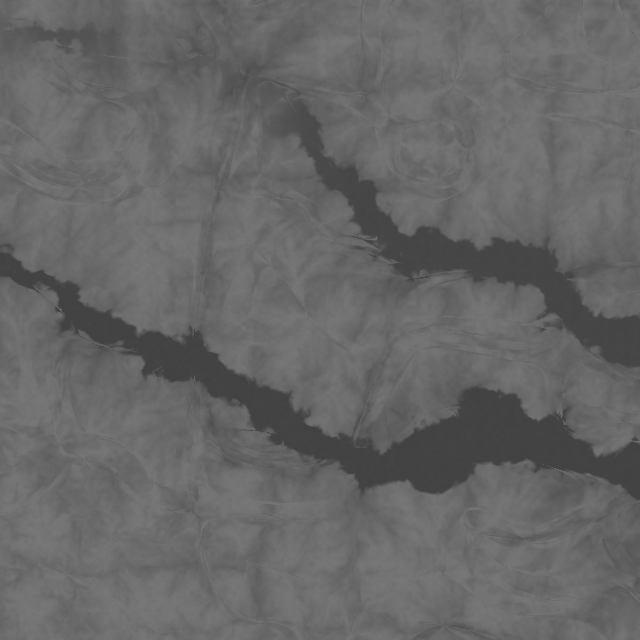
Give the GLSL for this texture, as a WebGL 1 fragment shader.

```glsl
precision highp float;
// Grey relief map: two flat dark valleys cross a plateau cut by branching gullies.
// Height rises from banks and streams; stripe noise turned along the local slope
// carves the gullies, each finer octave branching off the coarser ones.
uniform vec2 u_resolution;

const float LOWER_BED = 0.262;      // tones of the valley floors
const float UPPER_BED = 0.275;
const float UPPER_HEAD = 0.325;     // broken head of the upper valley
const float LAND_LOW = 0.308;       // darkest land, at the banks
const float RISE_GAIN = 0.050;      // tone gained away from the valleys
const float STREAM_GAIN = 0.052;    // tone gained away from the streams
const float GULLY_GAIN = 0.135;     // contrast of the gullies
const float GULLY_MEAN = 0.64;
const float LAND_TOP = 0.452;
const float BANK_REACH = 0.050;
const float STREAM_SCALE = 3.6;
const float STREAM_WIDTH = 0.045;
const float GULLY_SCALE = 7.0;
const float BRANCHING = 0.6;        // how far side gullies turn away
const float SPURS = 0.035;          // how far ridges reach into the valleys
const float EDGE_WARP = 0.085;
const float GRAIN = 0.018;
const float TAU = 6.28319;

float hash(vec2 p) { return fract(sin(dot(p, vec2(127.1, 311.7))) * 43758.5453); }

float noise(vec2 p) {
  vec2 i = floor(p), f = fract(p);
  f = f * f * (3.0 - 2.0 * f);
  return mix(mix(hash(i), hash(i + vec2(1.0, 0.0)), f.x),
             mix(hash(i + vec2(0.0, 1.0)), hash(i + 1.0), f.x), f.y);
}

// Rotated fractal noise, centred on zero
float fbm(vec2 p) {
  float sum = 0.0, amp = 0.5;
  for (int i = 0; i < 5; i++) {
    sum += amp * (noise(p) - 0.5);
    p = mat2(1.6, 1.2, -1.2, 1.6) * p + 7.7;
    amp *= 0.55;
  }
  return sum;
}

// Centre lines of the lower (x) and upper (y) valley
vec2 courses(float x) {
  return vec2(0.58 - 0.53 * x + 0.19 * smoothstep(0.58, 0.83, x),
              0.94 - 0.10 * x - 0.27 * smoothstep(0.35, 0.66, x)
              - 0.10 * smoothstep(0.82, 0.96, x));
}

// Distance to the banks of both valleys, negative on their floors
vec2 bankDistance(vec2 p) {
  vec2 slope = (courses(p.x + 0.01) - courses(p.x - 0.01)) / 0.02;
  vec2 halfWidth = vec2(mix(0.020, 0.034, smoothstep(0.0, 0.35, p.x)),
                        mix(0.012, 0.026, smoothstep(0.38, 0.58, p.x)));
  halfWidth *= 0.65 + 0.6 * noise(p * 9.0 + 2.0);
  return abs(p.y - courses(p.x)) / sqrt(1.0 + slope * slope) - halfWidth;
}

// Tone of the land before the gullies are cut
float baseLand(vec2 p) {
  p += 0.07 * (vec2(noise(p * 6.0), noise(p * 6.0 + 31.0)) - 0.5);
  vec2 bank = max(bankDistance(p), 0.0);
  float rise = 1.0 - exp(-min(bank.x, bank.y) / BANK_REACH);
  float stream = abs(noise(p * STREAM_SCALE + 3.4) - 0.5);
  float brook = abs(noise(p * STREAM_SCALE * 2.1 + 17.0) - 0.5);
  return RISE_GAIN * rise + STREAM_GAIN * (1.5 - exp(-stream / STREAM_WIDTH)
         - 0.5 * exp(-brook / STREAM_WIDTH));
}

// Stripes across the side direction: x is the wave, y its slope
vec2 stripes(vec2 p, vec2 side) {
  vec2 wave = vec2(0.0);
  for (int j = -1; j <= 1; j++) {
    for (int i = -1; i <= 1; i++) {
      vec2 id = floor(p) + vec2(float(i), float(j));
      vec2 offset = p - id - 0.25 - 0.5 * vec2(hash(id), hash(id + 19.3));
      float phase = TAU * dot(offset, side);
      wave += exp(-3.0 * dot(offset, offset)) * vec2(cos(phase), -sin(phase));
    }
  }
  return wave / (length(wave) + 0.06);
}

// Branching gullies: 0 in the creases, 1 on the ridges
float gullies(vec2 p, vec2 uphill) {
  float sum = 0.0, total = 0.0, amp = 1.0, scale = GULLY_SCALE;
  for (int i = 0; i < 4; i++) {
    vec2 side = vec2(-uphill.y, uphill.x) / (length(uphill) + 0.001);
    vec2 wave = stripes(p * scale + float(i) * 13.7, side);
    sum += amp * sqrt(0.5 + 0.5 * wave.x);
    total += amp;
    uphill += BRANCHING * wave.y * side;
    amp *= 0.7;
    scale *= 1.85;
  }
  return sum / total;
}

void main() {
  vec2 p = gl_FragCoord.xy / u_resolution;
  vec2 rough = p + EDGE_WARP * vec2(fbm(p * 13.0), fbm(p * 13.0 + 41.0));

  // Land, with gullies running down its smoothed slope
  vec2 e = vec2(0.02, 0.0);
  vec2 slope = vec2(baseLand(p + e) - baseLand(p - e), baseLand(p + e.yx) - baseLand(p - e.yx));
  float relief = gullies(mix(p, rough, 0.4), slope / (length(slope) + 0.002)) - GULLY_MEAN;
  float tone = LAND_LOW + baseLand(rough) + GULLY_GAIN * relief + 0.03 * fbm(p * 24.0);
  tone = mix(tone, min(tone, LAND_TOP), 0.7);

  // Flat valley floors, with spurs of land along the banks
  vec2 bank = smoothstep(-0.003, 0.009, bankDistance(rough) + SPURS * relief);
  float body = smoothstep(0.35, 0.58, p.x);
  float cover = mix(smoothstep(0.2, 0.6, noise(p * 10.0)), 1.0, body);
  tone = mix(tone, mix(UPPER_HEAD, UPPER_BED, body), cover * (1.0 - bank.y));
  tone = mix(LOWER_BED, tone, bank.x);

  // Soft fine grain, quieter on the floors
  float grain = noise(p * 150.0) + 0.6 * noise(p * 260.0 + 9.0) - 0.8;
  tone += GRAIN * grain * mix(0.5, 1.0, bank.x * bank.y);
  gl_FragColor = vec4(vec3(tone), 1.0);
}
```
